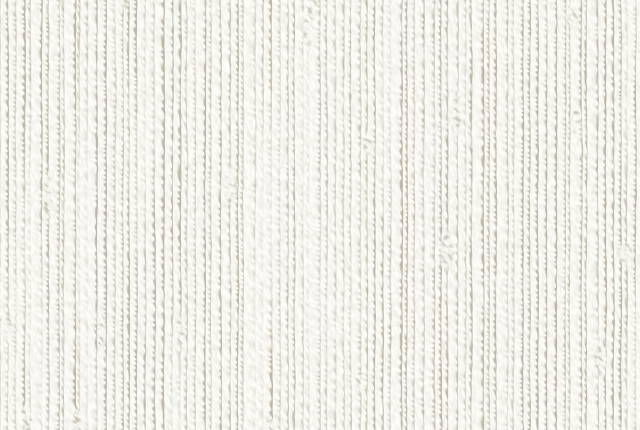
A Shadertoy shader for this texture:

```glsl
// Cream woven wall covering: straight vertical twisted yarns with thin notched
// shadow gaps, pale bands where yarns merge, and scattered knotted slubs.
// Yarns are jittered 1D cells; twist, gaps and folds sum to one shadow value.

const float TAU = 6.2831853;
const float YARN_PITCH = 0.0190;          // in canvas heights
const vec2 SLUB_CELL = vec2(0.12, 0.22);
const vec3 LIT_WHITE = vec3(0.990, 0.988, 0.973);
const vec3 GAP_GREIGE = vec3(0.740, 0.730, 0.665);
const vec3 GAP_BEIGE = vec3(0.750, 0.715, 0.655);

float hash12(vec2 p) {
    vec3 q = fract(vec3(p.xyx) * 0.1031);
    q += dot(q, q.yzx + 33.33);
    return fract((q.x + q.y) * q.z);
}

float hash11(float n, float salt) {
    return hash12(vec2(n + 57.0, salt * 17.0));
}

float cornerSlope(vec2 cell, vec2 offset) {
    float angle = TAU * hash12(cell + 71.0);
    return dot(vec2(cos(angle), sin(angle)), offset);
}

// Gradient noise, roughly -0.7 to 0.7
float gradientNoise(vec2 p) {
    vec2 i = floor(p), f = p - i;
    vec2 w = f * f * f * (f * (f * 6.0 - 15.0) + 10.0);
    float low = mix(cornerSlope(i, f),
                    cornerSlope(i + vec2(1, 0), f - vec2(1, 0)), w.x);
    float high = mix(cornerSlope(i + vec2(0, 1), f - vec2(0, 1)),
                     cornerSlope(i + vec2(1, 1), f - vec2(1, 1)), w.x);
    return mix(low, high, w.y);
}

// Position of the border left of a yarn
float yarnBorder(float id) {
    return (id + 0.6 * (hash11(id, 1.0) - 0.5)) * YARN_PITCH;
}

// Zero inside pale bands, one where the weave is open
float weaveOpenness(float x, float y) {
    return smoothstep(-0.40, 0.05, gradientNoise(vec2(x * 16.0, y * 1.1 + 4.0)));
}

// How deep the gap at a border is, fading in and out along its length
float gapDepth(float id, float y) {
    float open = weaveOpenness(id * YARN_PITCH, y);
    float fade = 1.0 + 0.7 * gradientNoise(vec2(id * 5.3, y * 22.0));
    return mix(0.15, 1.0, open) * mix(0.45, 1.1, hash11(id, 2.0)) * fade;
}

// Shadow falling on a yarn at a distance from its border
float gapShadow(float dist, float width, float blur) {
    return 1.0 - smoothstep(width * 0.1 - blur, width + blur, dist);
}

// Coverage of scattered elongated knots
float slubMask(vec2 p) {
    vec2 home = floor(p / SLUB_CELL);
    float mask = 0.0;
    for (int j = -1; j <= 1; j++)
    for (int i = -1; i <= 1; i++) {
        vec2 cell = home + vec2(i, j);
        float present = step(0.72, hash12(cell + 11.0));
        vec2 jitter = vec2(hash12(cell + 23.0), hash12(cell + 37.0));
        vec2 radius = mix(vec2(0.012, 0.028), vec2(0.021, 0.068), jitter.yx);
        float d = length((p - (cell + jitter) * SLUB_CELL) / radius);
        mask = max(mask, present * (1.0 - smoothstep(0.5, 1.1, d)));
    }
    return mask;
}

// Shadow of one twisted yarn and the gaps on both sides
float yarnShadow(vec2 p, float blur) {
    float id = floor(p.x / YARN_PITCH);
    if (p.x < yarnBorder(id)) id -= 1.0;
    else if (p.x >= yarnBorder(id + 1.0)) id += 1.0;
    float left = yarnBorder(id), right = yarnBorder(id + 1.0);
    float across = (p.x - left) / (right - left);

    // Twist strands fall from upper left to lower right
    float period = mix(0.014, 0.026, hash11(id, 3.0));
    float drift = 1.6 * gradientNoise(vec2(id * 3.7, p.y * 20.0));
    float phase = p.y / period + across * 0.6 + drift + hash11(id, 4.0);
    float crevice = 0.5 - 0.5 * cos(TAU * phase);

    // Straight thin edge on the left, notched edge on the right
    float thickness = mix(0.8, 1.2, hash11(id, 5.0));
    float leftGap = gapDepth(id, p.y) * gapShadow(p.x - left, 0.0026, blur);
    float notch = mix(0.0024, 0.0072, crevice) * thickness;
    float rightGap = gapDepth(id + 1.0, p.y) * gapShadow(right - p.x, notch, blur);
    float body = 0.15 * crevice * smoothstep(0.1, 0.9, across);
    return max(leftGap, rightGap * mix(0.7, 1.0, crevice)) + body;
}

// Creased fibres of a knot
float foldShadow(vec2 p) {
    float fold = gradientNoise(vec2(p.x * 70.0, p.y * 95.0 + p.x * 45.0));
    return 0.04 + 0.65 * smoothstep(0.0, 0.42, fold);
}

// Uneven fibre surface, creased along the twist
float fibreShadow(vec2 p) {
    float coarse = gradientNoise(vec2(p.x * 75.0, p.y * 55.0 + p.x * 40.0));
    float fine = gradientNoise(vec2(p.x * 150.0, p.y * 105.0 + p.x * 80.0) + 7.0);
    return 0.05 + 0.17 * coarse + 0.17 * fine;
}

void mainImage(out vec4 fragColor, in vec2 fragCoord) {
    vec2 p = fragCoord / iResolution.y;
    float blur = 0.25 / iResolution.y;
    float slub = slubMask(p);

    // Yarns wander slightly and are pushed about near slubs
    float wander = 0.003 * gradientNoise(p * vec2(24.0, 5.0));
    float kink = gradientNoise(p * vec2(40.0, 50.0) + 9.0);
    vec2 warped = p + vec2(wander + kink * (0.0014 + 0.008 * slub), 0.0);

    float shadow = yarnShadow(warped, blur);
    shadow = mix(shadow, foldShadow(p), 0.85 * slub);
    shadow = clamp(shadow + fibreShadow(p), 0.0, 1.0);

    float warmth = smoothstep(-0.3, 0.3, gradientNoise(p * vec2(28.0, 3.0) + 5.0));
    vec3 gapColor = mix(GAP_GREIGE, GAP_BEIGE, warmth);
    fragColor = vec4(mix(LIT_WHITE, gapColor, shadow), 1.0);
}
```
